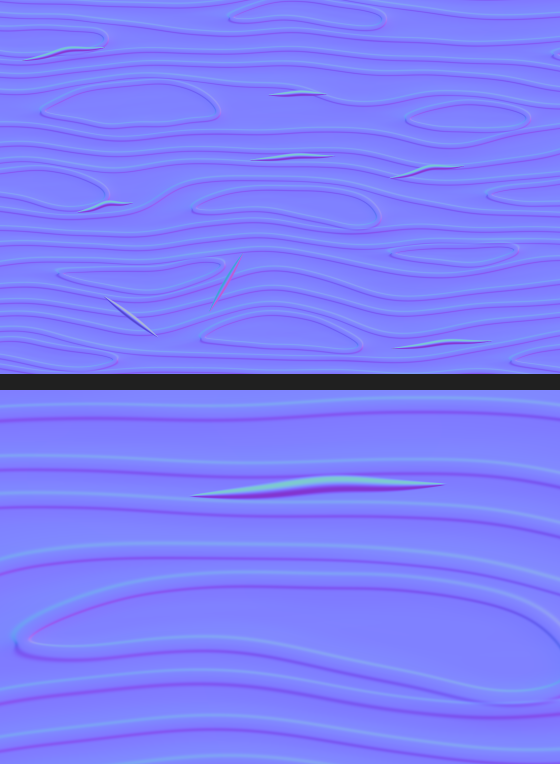
Top: the whole. Bottom: its middle third, enlarged.
Give the GLSL for this texture map, as a Shadertoy shader.

```glsl
// Tangent-space normal map of wood grain: wavy growth rings, lens-shaped knots and splits.

vec2 hash22(vec2 p) {
    vec3 q = fract(p.xyx * vec3(0.1031, 0.1030, 0.0973));
    q += dot(q, q.yzx + 33.33);
    return fract((q.xx + q.yz) * q.zy);
}

// Dot product of a lattice gradient with the offset from that lattice corner
float corner(vec2 cell, vec2 offset, vec2 local) {
    vec2 g = hash22(cell + offset) * 2.0 - 1.0;
    return dot(g / max(length(g), 0.01), local - offset);
}

float gradientNoise(vec2 p) {
    vec2 cell = floor(p), f = p - cell;
    vec2 u = f * f * f * (f * (f * 6.0 - 15.0) + 10.0);
    float low = mix(corner(cell, vec2(0, 0), f), corner(cell, vec2(1, 0), f), u.x);
    float high = mix(corner(cell, vec2(0, 1), f), corner(cell, vec2(1, 1), f), u.x);
    return mix(low, high, u.y);
}

float bell(float x, float width) {
    return exp(-x * x / (2.0 * width * width));
}

// x: growth field with rings at whole numbers, y: outline of the nearest knot
vec2 grainField(vec2 p) {
    float base = 16.5 * p.y
               + 1.5 * gradientNoise(p * vec2(1.4, 2.1) + 41.7)
               + 0.6 * gradientNoise(p * vec2(3.1, 4.6) + 8.3)
               + 0.9 * gradientNoise(p * vec2(0.8, 6.0) + 23.9);
    float rings = base, outline = 9.0;
    float wobble = 0.35 * gradientNoise(p * vec2(6.0, 9.0) + 3.1);
    for (int i = 0; i < 15; i++) {
        vec2 cell = vec2(i % 3, i / 3);
        vec2 rnd = hash22(cell + 12.4);
        float level = floor(3.4 * cell.y + 0.8 + 1.3 * rnd.x) + 0.5;
        float centerX = 0.8 * (cell.x + 0.5 * mod(cell.y, 2.0)) + 0.25 * (rnd.y - 0.5);
        float halfLength = mix(0.15, 0.25, fract(rnd.x * 7.0 + rnd.y));
        float x = (p.x - centerX) / halfLength, y = base - level;
        // Push the rings apart to make room for the knot
        rings -= 0.85 * y * bell(x, 0.9) * bell(y, 1.0);
        float skewed = y / (0.56 + 0.16 * x) + wobble;
        outline = min(outline, length(vec2(x, skewed)) - 1.0);
    }
    return vec2(rings, outline);
}

// Tilt across a raised line: thin bright and dark edges with soft flanks
vec2 ridgeTilt(float value, vec2 grad, float minSteepness, float halfWidth) {
    float steepness = max(length(grad), minSteepness);
    float dist = abs(value) / steepness;
    vec2 dir = grad / steepness * sign(value);
    float x = dist / (1.3 * halfWidth);
    float flank = 0.06 * x * exp(1.0 - x);
    float lower = smoothstep(0.4, -0.4, dir.y);
    float edge = mix(0.2, 0.27, lower) * bell(dist - halfWidth, 0.0013);
    return dir * (flank + edge);
}

vec2 grainTilt(vec2 p, float halfWidth) {
    vec2 e = vec2(0.001, 0.0);
    vec2 field = grainField(p);
    vec2 dx = (grainField(p + e.xy) - field) / e.x;
    vec2 dy = (grainField(p + e.yx) - field) / e.x;
    float phase = fract(field.x + 0.5) - 0.5;
    float fade = 1.0 - 16.0 * phase * phase * phase * phase;
    vec2 rings = ridgeTilt(phase, vec2(dx.x, dy.x), 3.5, halfWidth) * fade;
    vec2 knots = ridgeTilt(field.y, vec2(dx.y, dy.y), 2.0, halfWidth);
    return rings + knots * smoothstep(0.9, 0.5, abs(field.y));
}

// Tilt of one tapered, bent split; z is its coverage
vec3 splitTilt(vec2 p, vec2 center, float angle, float halfLength, float bend) {
    vec2 axis = vec2(cos(angle), sin(angle));
    vec2 side = vec2(-axis.y, axis.x);
    vec2 q = vec2(dot(p - center, axis), dot(p - center, side));
    float along = q.x / halfLength;
    float taper = max(1.0 - along * along, 0.0);
    q.y -= bend * (bell(along - 0.1, 0.3) + 0.4 * along);
    float across = q.y / (0.0068 * taper + 0.0004);
    float cover = smoothstep(1.4, 0.8, abs(across)) * smoothstep(0.0, 0.12, taper);
    float slope = 1.5 * across * exp(-1.2 * across * across);
    return vec3(side * slope, cover);
}

// Scatter the splits over a jittered grid; the first two run steeply
vec2 addSplits(vec2 p, vec2 tilt) {
    for (int i = 0; i < 8; i++) {
        float id = float(i);
        vec2 cell = vec2(i % 3, i / 3);
        vec2 place = hash22(cell + 5.2), shape = hash22(cell + 71.9);
        vec2 center = (cell + 0.2 + 0.6 * place) * vec2(0.5, 0.333);
        float steep = 1.0 - step(1.5, id);
        float angle = mix(0.25 * (shape.x - 0.5), mix(-0.65, 1.05, id), steep);
        float halfLength = mix(mix(0.07, 0.17, shape.y), 0.093, steep);
        float bend = 0.015 * (shape.x - 0.3) * (1.0 - steep);
        vec3 split = splitTilt(p, center, angle, halfLength, bend);
        tilt = mix(tilt, split.xy, split.z);
    }
    return tilt;
}

vec3 woodNormalColor(vec2 p) {
    vec2 tilt = grainTilt(p, 0.0065);
    float fiber = gradientNoise(vec2(p.x * 4.0, (p.y - 0.08 * p.x) * 55.0));
    tilt.y += 0.012 + 0.018 * fiber;
    tilt = addSplits(p, tilt);
    return vec3(0.5 + 0.5 * tilt, 1.0 - 0.55 * dot(tilt, tilt));
}

void mainImage(out vec4 fragColor, in vec2 fragCoord) {
    // Average four samples to smooth the fine edges
    vec3 color = vec3(0.0);
    for (int i = 0; i < 4; i++) {
        vec2 offset = vec2(i % 2, i / 2) * 0.5 - 0.25;
        color += woodNormalColor((fragCoord + offset) / iResolution.y);
    }
    fragColor = vec4(color / 4.0, 1.0);
}
```
